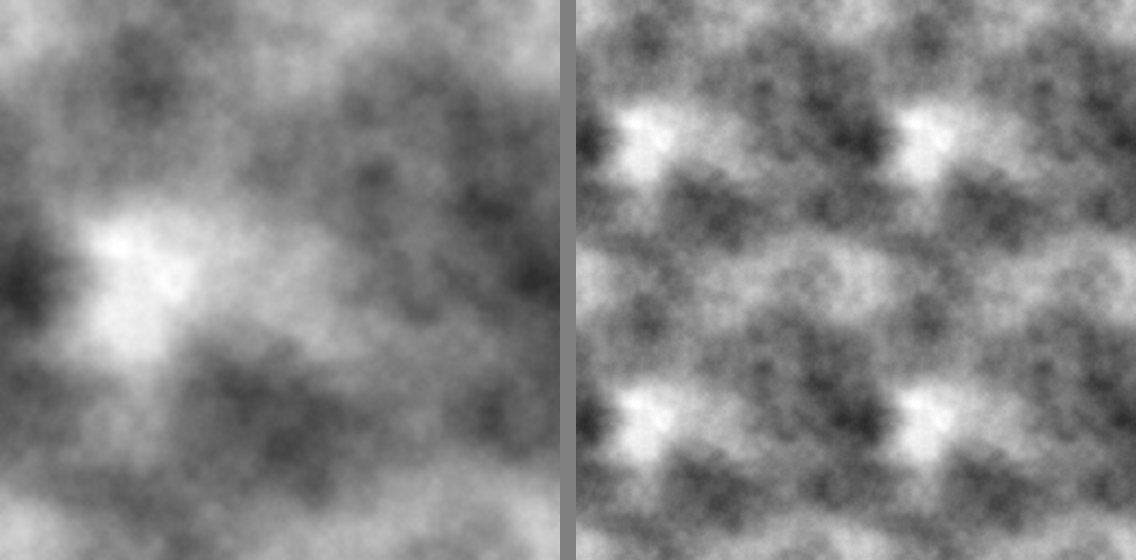
Left: one tile. Right: repeated 2 by 2.
Write a Shadertoy shader that draws this texture.

```glsl
// Soft grey clouds that tile: fractal noise on wrapping lattices.
// The coarsest lattice holds a few crossing waves, which set the size and
// direction of the banks; finer lattices add random wisps at falling strength.

const float BASE_CELLS  = 4.0;    // lattice cells across the canvas, coarsest octave
const int   WISP_LAYERS = 5;
const float MEAN_GREY   = 0.503;
const float WISP_RANGE  = 0.281;  // full range of the broadest wisps
const float GAIN        = 0.495;  // strength of each wisp layer relative to the last
const float JITTER      = 0.08;   // random range added to the banks
const float SEED        = 17.0;

// Strengths of the waves in the banks
const float RISING      = 0.101;
const float FALLING     = 0.105;
const float UPRIGHT     = 0.075;
const float STEEP       = 0.053;
const float LEVEL       = 0.086;
const float SHALLOW     = 0.130;

const float PI = 3.14159;

float hash(vec2 cell, float seed) {
    return fract(sin(dot(cell, vec2(12.9898, 78.233)) + seed * 37.719) * 43758.5453);
}

// Wave with a whole number of cycles along each side of the canvas
float wave(vec2 cell, vec2 cycles, float phase) {
    return cos(2.0 * PI * dot(cell, cycles) / BASE_CELLS + phase);
}

// Brightness offset of a coarse lattice point
float bankValue(vec2 cell) {
    float crest = 0.25 * PI;
    float trough = 1.25 * PI;
    return RISING  * wave(cell, vec2(1.0, -1.0), crest)
         + FALLING * wave(cell, vec2(1.0, 1.0), crest)
         + UPRIGHT * wave(cell, vec2(1.0, 0.0), trough)
         + STEEP   * wave(cell, vec2(1.0, 2.0), trough)
         + LEVEL   * wave(cell, vec2(0.0, 2.0), 0.0)
         + SHALLOW * wave(cell, vec2(2.0, 1.0), crest)
         + JITTER  * (hash(cell, SEED) - 0.5);
}

// Layer 0 holds the banks, all others hold random wisps
float latticeValue(vec2 cell, float period, int layer) {
    cell = mod(cell, period);
    if (layer == 0) return bankValue(cell);
    return hash(cell, SEED + float(layer)) - 0.5;
}

// Smoothly blended lattice that repeats at the canvas edges
float wrappedNoise(vec2 uv, float period, int layer) {
    vec2 p = uv * period;
    vec2 cell = floor(p);
    vec2 f = fract(p);
    vec2 blend = f * f * f * (f * (f * 6.0 - 15.0) + 10.0);
    float bottom = mix(latticeValue(cell, period, layer),
                       latticeValue(cell + vec2(1.0, 0.0), period, layer), blend.x);
    float top = mix(latticeValue(cell + vec2(0.0, 1.0), period, layer),
                    latticeValue(cell + vec2(1.0, 1.0), period, layer), blend.x);
    return mix(bottom, top, blend.y);
}

void mainImage(out vec4 fragColor, in vec2 fragCoord) {
    vec2 uv = fragCoord / iResolution.xy;

    // Broad banks
    float period = BASE_CELLS;
    float grey = MEAN_GREY + wrappedNoise(uv, period, 0);

    // Wisps
    float strength = WISP_RANGE;
    for (int layer = 1; layer <= WISP_LAYERS; layer++) {
        period *= 2.0;
        grey += strength * wrappedNoise(uv, period, layer);
        strength *= GAIN;
    }

    fragColor = vec4(vec3(clamp(grey, 0.0, 1.0)), 1.0);
}
```
